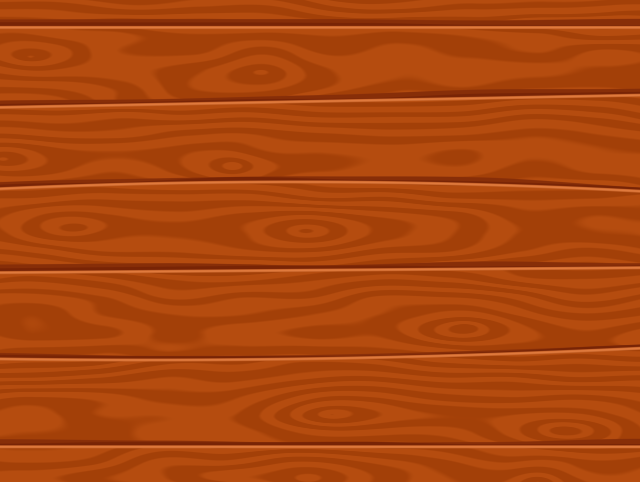
Write a WebGL 1 fragment shader that draws this texture.

```glsl
precision highp float;
uniform vec2 u_resolution;

float hash(vec2 p) {
  vec3 q = fract(vec3(p.xyx) * 0.1031);
  q += dot(q, q.yzx + 33.33);
  return fract((q.x + q.y) * q.z);
}

float noise(vec2 p) {
  vec2 i = floor(p), f = fract(p);
  f = f * f * (3.0 - 2.0 * f);
  return mix(mix(hash(i), hash(i + vec2(1.0, 0.0)), f.x),
             mix(hash(i + vec2(0.0, 1.0)), hash(i + 1.0), f.x), f.y);
}

float smoothMin(float a, float b, float k) {
  float h = max(k - abs(a - b), 0.0) / k;
  return min(a, b) - 0.25 * h * h * k;
}

// Depth of a seam below the top edge; inner seams tilt and bow
float seamDepth(float k, float u) {
  float tilt = -0.014 - 0.029 * cos(2.3 * (k - 1.0));
  float bow = 0.07 * cos(1.5708 * k) * u * (1.0 - u);
  return 0.057 + 0.174 * k + sin(0.62832 * k) * (tilt * u + bow - 0.014);
}

// Distance to the nearest knot, levelling off into parallel grain
float knotField(vec2 p, float plank, float aspect) {
  float field = 1.0;
  for (int j = 0; j < 2; j++) {
    float n = float(j);
    float u = fract(0.47 - 0.215 * plank + 0.13 * sin(1.5 * plank - 0.5));
    u += 0.36 * n * sign(plank - 1.5);
    float row = plank + 0.53 + 0.15 * sin(2.2 * plank);
    row += 0.4 * n * (hash(vec2(plank + 9.0, 3.0)) - 0.5);
    vec2 d = p - vec2(u * aspect, 0.057 + 0.174 * row);
    float size = mix(0.012, 0.04, hash(vec2(plank + 4.0, n)));
    float along = 0.055 * d.x * inversesqrt(d.x * d.x + size);
    field = smoothMin(field, length(vec2(along, d.y)), 0.025);
  }
  return field;
}

// Share of dark grain at a point of a plank
float grain(vec2 p, float plank, float aspect) {
  vec2 q = p + vec2(7.3, 3.1) * (plank + 2.0);
  vec2 bend = vec2(noise(q * vec2(2.6, 9.0)), noise(q * vec2(7.0, 26.0) + 40.0)) - 0.5;
  float rings = 46.0 * knotField(p, plank, aspect) + dot(bend, vec2(2.2, 0.75));
  float taper = 0.9 * (noise(q * vec2(4.0, 34.0) + 80.0) - 0.5);
  float soft = clamp(200.0 / u_resolution.y, 0.04, 0.6);
  return smoothstep(-soft, soft, cos(6.28318 * rings) + taper);
}

void main() {
  vec2 uv = gl_FragCoord.xy / u_resolution;
  float aspect = u_resolution.x / u_resolution.y;
  vec2 p = vec2(uv.x * aspect, 1.0 - uv.y);
  float px = 0.75 / u_resolution.y;

  // Planks
  float plank = -1.0;
  for (int k = 0; k < 6; k++) {
    plank += step(seamDepth(float(k), uv.x), p.y);
  }
  vec3 color = mix(vec3(0.71, 0.30, 0.06), vec3(0.64, 0.25, 0.03), grain(p, plank, aspect));

  // Seams: two-tone shadow above a lit edge
  for (int k = 0; k < 6; k++) {
    float seam = float(k);
    float e = p.y - seamDepth(seam, uv.x);
    float outer = 0.007 + 0.011 * noise(vec2(p.x * 3.0, seam * 7.0 + 2.0));
    float inner = 0.004 + 0.007 * noise(vec2(p.x * 4.0 + 20.0, seam * 5.0));
    float above = 1.0 - smoothstep(-px, px, e);
    color = mix(color, vec3(0.53, 0.18, 0.03), above * smoothstep(-px, px, e + outer));
    color = mix(color, vec3(0.47, 0.14, 0.02), above * smoothstep(-px, px, e + inner));
    color = mix(color, vec3(0.79, 0.40, 0.17), 1.0 - smoothstep(-px, px, abs(e) - 0.0031));
    color = mix(color, vec3(0.88, 0.48, 0.24), 1.0 - smoothstep(-px, px, abs(e) - 0.0016));
  }

  gl_FragColor = vec4(color, 1.0);
}
```
